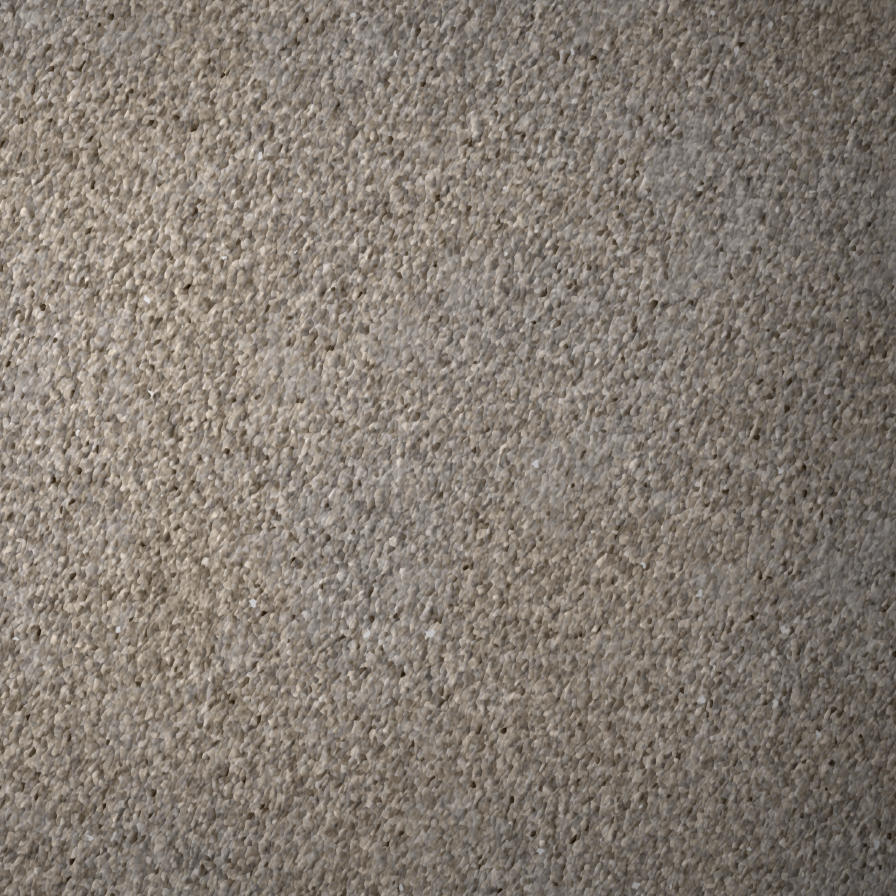
A WebGL 1 fragment shader for this texture:

```glsl
precision highp float;

uniform vec2 u_resolution;

#define GRAIN_SCALE vec2(238.0, 164.0)
#define GRAIN_LEAN 0.30
#define GRAIN_CONTRAST 0.27
#define FACET_RELIEF 0.14
#define SHADOW_RELIEF 0.23
#define BASE_LEVEL 0.522
#define LIGHT_CENTER vec2(0.10, 0.62)
#define LIGHT_FALLOFF 0.38
#define GREY_TINT vec3(0.024, 0.0, -0.018)
#define BROWN_TINT vec3(0.052, 0.003, -0.055)
#define FLECK_SCALE 26.0
#define FLECK_CHANCE 0.09

float hash(vec2 p) {
  return fract(sin(dot(p, vec2(127.1, 311.7))) * 43758.5453);
}

vec2 hash2(vec2 p) {
  return vec2(hash(p), hash(p + vec2(37.3, 17.9)));
}

float noise(vec2 p) {
  vec2 i = floor(p);
  vec2 f = fract(p);
  f = f * f * (3.0 - 2.0 * f);
  return mix(mix(hash(i), hash(i + vec2(1.0, 0.0)), f.x),
             mix(hash(i + vec2(0.0, 1.0)), hash(i + 1.0), f.x), f.y);
}

float fbm(vec2 p) {
  float sum = 0.0;
  float amplitude = 0.5;
  for (int i = 0; i < 4; i++) {
    sum += amplitude * noise(p);
    p = p * 2.03 + vec2(11.7, 5.3);
    amplitude *= 0.5;
  }
  return sum / 0.9375;
}

// Softly blended grains: x = offset from grain centre, y = tone, z = hue, w = pit
vec4 grains(vec2 q) {
  vec2 cell = floor(q);
  vec4 sum = vec4(0.0);
  float total = 0.0001;
  for (int y = -1; y <= 1; y++) {
    for (int x = -1; x <= 1; x++) {
      vec2 c = cell + vec2(float(x), float(y));
      vec2 r = q - c - hash2(c);
      vec2 pair = hash2(c + 71.0);
      float size = mix(8.0, 20.0, hash(c + 23.0));
      float weight = exp(-size * dot(r, r));
      sum += weight * vec4(r.x, pair, step(0.93, pair.y));
      total += weight;
    }
  }
  return sum / total;
}

// Sparse pale mineral chips of varied size
float flecks(vec2 p) {
  vec2 q = p * FLECK_SCALE;
  vec2 cell = floor(q);
  vec2 center = 0.25 + 0.5 * hash2(cell + 5.0);
  vec2 r = fract(q) - center;
  r += 0.14 * (vec2(noise(q * 9.0), noise(q * 9.0 + 31.0)) - 0.5);
  float radius = mix(0.06, 0.17, pow(hash(cell + 19.0), 2.0));
  float chip = 1.0 - smoothstep(radius * 0.5, radius, length(r * vec2(1.2, 0.9)));
  return chip * step(hash(cell + 43.0), FLECK_CHANCE);
}

// Side lamp with dim right and lower borders
float lamp(vec2 p) {
  vec2 d = p - LIGHT_CENTER;
  float light = 1.18 - LIGHT_FALLOFF * sqrt(dot(d, d) + 0.015);
  light *= 1.0 - 0.14 * smoothstep(0.72, 1.02, p.x);
  light *= 1.0 - 0.08 * smoothstep(0.25, 0.0, p.y);
  return light * (1.0 - 0.06 * smoothstep(0.8, 1.02, p.y));
}

vec3 stone(vec2 p) {
  vec2 q = vec2(p.x - GRAIN_LEAN * p.y, p.y) * GRAIN_SCALE;
  q += 0.8 * (vec2(noise(q * 0.7), noise(q * 0.7 + 53.0)) - 0.5);
  vec4 g = grains(q);
  float patches = fbm(p * 5.0 + 3.0);
  float smear = smoothstep(0.58, 0.76, fbm(p * 23.0 + 29.0));

  // Grain tone, lit left facets, cast shadows and dark pits
  float relief = GRAIN_CONTRAST * (g.y - 0.5) - FACET_RELIEF * g.x;
  vec2 bump = q * 0.72 + 7.0;
  relief += SHADOW_RELIEF * (noise(bump + vec2(0.5, -0.15)) - noise(bump));
  relief -= 0.17 * g.w;
  relief += 0.14 * (noise(p * 330.0) - 0.5);
  relief += 0.08 * (noise(p * 100.0) - 0.5);
  relief *= 1.0 - 0.3 * smear;

  float level = BASE_LEVEL + relief + 0.025 * smear + 0.02 * (patches - 0.5);
  float warmth = clamp(0.55 + 1.2 * (0.5 - patches) + 1.2 * (g.z - 0.5) - 0.3 * smear, 0.0, 1.0);
  vec3 color = level + mix(GREY_TINT, BROWN_TINT, warmth);
  color = mix(color, vec3(0.82, 0.82, 0.83), 0.85 * flecks(p));
  return color * lamp(p);
}

void main() {
  // Four samples per pixel smooth the grain borders
  float extent = min(u_resolution.x, u_resolution.y);
  vec3 color = vec3(0.0);
  for (int i = 0; i < 4; i++) {
    vec2 offset = vec2(mod(float(i), 2.0), floor(float(i) / 2.0)) * 0.5 - 0.25;
    color += stone((gl_FragCoord.xy + offset) / extent);
  }
  gl_FragColor = vec4(clamp(color * 0.25, 0.0, 1.0), 1.0);
}
```
